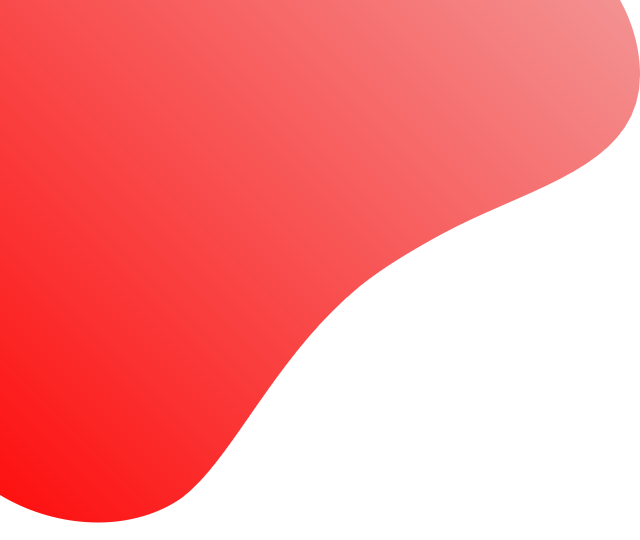
Write a Shadertoy shader that draws this background.

```glsl
// A large red blob spreads from the upper left over a white ground.
// Its wavy rim is a chain of cubic Bezier curves, flattened into short
// segments for a signed distance; a diagonal gradient fills the inside.

const vec3 GROUND = vec3(1.0);
const vec3 DEEP_RED = vec3(0.995, 0.067, 0.067);
const vec3 PALE_RED = vec3(0.955, 0.578, 0.578);

const int CURVES = 6;
const int STEPS = 18;

// Rim in units of canvas height: knot, two handles, next knot, ...
const vec2 RIM[19] = vec2[19](
    vec2(0.0, 0.0833),
    vec2(0.054, 0.0509), vec2(0.1173, 0.0324), vec2(0.1821, 0.0324),
    vec2(0.2407, 0.0324), vec2(0.2978, 0.0494), vec2(0.3395, 0.0802),
    vec2(0.4321, 0.1528), vec2(0.5093, 0.3395), vec2(0.6636, 0.4676),
    vec2(0.7068, 0.5031), vec2(0.7639, 0.537), vec2(0.8179, 0.5664),
    vec2(0.9799, 0.6543), vec2(1.1852, 0.6898), vec2(1.1852, 0.8611),
    vec2(1.1852, 0.9105), vec2(1.1713, 0.9583), vec2(1.1481, 1.0));

vec2 bezier(vec2 a, vec2 b, vec2 c, vec2 d, float t) {
    float s = 1.0 - t;
    return s * s * s * a + 3.0 * s * t * (s * b + t * c) + t * t * t * d;
}

float segmentDistance(vec2 p, vec2 a, vec2 b) {
    vec2 ab = b - a;
    float along = clamp(dot(p - a, ab) / dot(ab, ab), 0.0, 1.0);
    return length(p - a - ab * along);
}

// True when a ray from p towards +x meets the segment.
bool crossesRay(vec2 p, vec2 a, vec2 b) {
    if ((a.y > p.y) == (b.y > p.y)) return false;
    return p.x < mix(a.x, b.x, (p.y - a.y) / (b.y - a.y));
}

// Signed distance to the rim, negative inside the blob.
float blobDistance(vec2 p) {
    float nearest = 1e3;
    float side = 1.0;
    vec2 from = RIM[0];
    for (int i = 0; i < CURVES; i++) {
        int k = 3 * i;
        for (int j = 1; j <= STEPS; j++) {
            float t = float(j) / float(STEPS);
            vec2 to = bezier(RIM[k], RIM[k + 1], RIM[k + 2], RIM[k + 3], t);
            nearest = min(nearest, segmentDistance(p, from, to));
            if (crossesRay(p, from, to)) side = -side;
            from = to;
        }
    }
    return side * nearest;
}

// Diagonal fill from the lower left to the upper right.
vec3 blobColor(vec2 p) {
    float t = clamp((p.x + p.y - 0.083) / 2.1, 0.0, 1.0);
    return mix(DEEP_RED, PALE_RED, t);
}

void mainImage(out vec4 fragColor, in vec2 fragCoord) {
    vec2 p = fragCoord / iResolution.y;
    float coverage = clamp(0.5 - blobDistance(p) * iResolution.y, 0.0, 1.0);
    fragColor = vec4(mix(GROUND, blobColor(p), coverage), 1.0);
}
```
